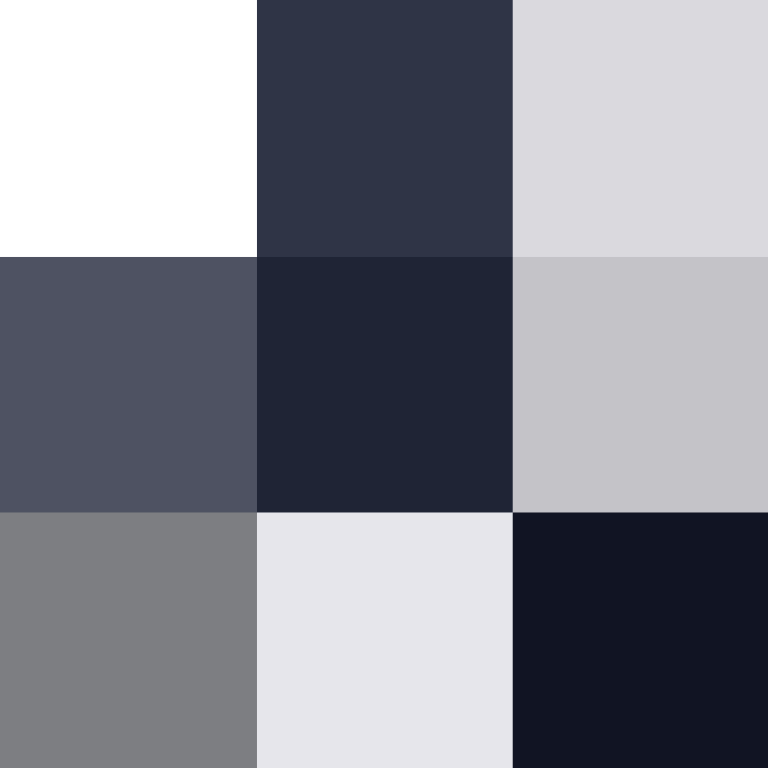
This background is drawn by a Shadertoy shader. Its source:

```glsl
// Draws a three by three grid of flat swatches in white, greys and navy.

// Blends three colours across two soft edges; step values lie in 0..1.
vec3 blendThree(vec3 first, vec3 second, vec3 third, vec2 steps) {
    return mix(mix(first, second, steps.x), third, steps.y);
}

// Coverage past each of two edges, softened over about one pixel.
vec2 softSteps(float position, vec2 edges, float pixel) {
    return clamp((position - edges) / pixel + 0.5, 0.0, 1.0);
}

void mainImage(out vec4 fragColor, in vec2 fragCoord) {
    vec2 uv = fragCoord / iResolution.xy;
    vec2 pixel = 1.0 / iResolution.xy;

    // Column edges run left to right, row edges bottom to top
    vec2 columns = softSteps(uv.x, vec2(0.3346, 0.6676), pixel.x);
    vec2 rows = softSteps(uv.y, vec2(0.3327, 0.6654), pixel.y);

    // Bottom row: mid grey, pale grey, near-black navy
    vec3 bottom = blendThree(vec3(0.490, 0.494, 0.510),
                             vec3(0.902, 0.902, 0.922),
                             vec3(0.067, 0.078, 0.137), columns);

    // Middle row: slate, deep navy, silver
    vec3 middle = blendThree(vec3(0.306, 0.322, 0.384),
                             vec3(0.122, 0.141, 0.208),
                             vec3(0.769, 0.765, 0.784), columns);

    // Top row: white, dusk navy, light silver
    vec3 top = blendThree(vec3(1.0),
                          vec3(0.184, 0.204, 0.275),
                          vec3(0.855, 0.851, 0.871), columns);

    fragColor = vec4(blendThree(bottom, middle, top, rows), 1.0);
}
```
